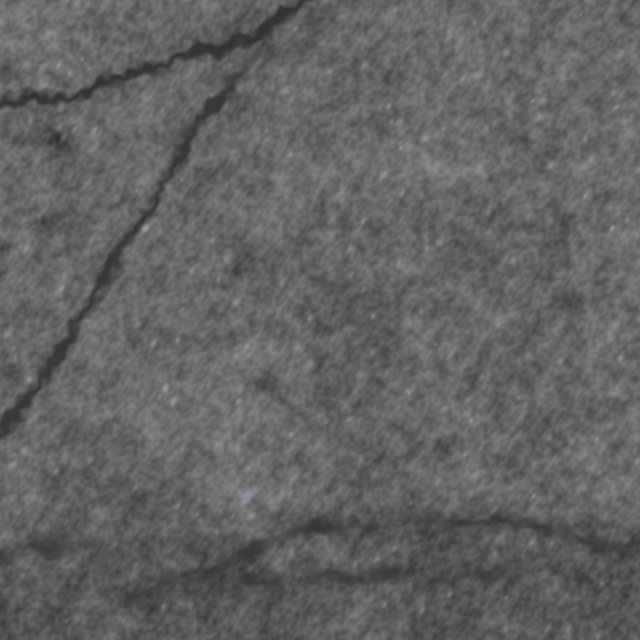
Give the GLSL for this texture, as a WebGL 1 fragment shader.

```glsl
precision highp float;
// Draws a weathered grey stone face with fine grain, small pits and dark cracks.

uniform vec2 u_resolution;

const vec3 STONE_TINT = vec3(0.985, 0.998, 1.018);
const float STONE_TONE = 0.404;
const float CRACK_TONE = 0.195;
const float GRAIN_ANGLE = 0.95;
const float GRAIN_STRETCH = 0.75;
const float MOTTLE = 0.075;
const float BLOTCH = 0.065;
const float COARSE_GRAIN = 0.085;
const float MEDIUM_GRAIN = 0.095;
const float FINE_GRAIN = 0.078;
const float FLECK_CELLS = 34.0;
const float FLECK_CHANCE = 0.24;
const float FLECK_LIGHT = 0.11;
const float PIT_CELLS = 8.0;
const float PIT_CHANCE = 0.32;
const float PIT_SHADE = 0.105;
const float FOOT_SHADE = 0.055;

float hash(vec2 p) {
  vec3 q = fract(p.xyx * vec3(0.1031, 0.1030, 0.0973));
  q += dot(q, q.yzx + 33.33);
  return fract((q.x + q.y) * q.z);
}

float cornerSlope(vec2 cell, vec2 offset) {
  float angle = 6.28319 * hash(cell);
  return dot(vec2(cos(angle), sin(angle)), offset);
}

float gradientNoise(vec2 p) {
  vec2 i = floor(p);
  vec2 f = p - i;
  vec2 w = f * f * f * (f * (f * 6.0 - 15.0) + 10.0);
  vec2 e = vec2(1.0, 0.0);
  float low = mix(cornerSlope(i, f), cornerSlope(i + e.xy, f - e.xy), w.x);
  float high = mix(cornerSlope(i + e.yx, f - e.yx), cornerSlope(i + 1.0, f - 1.0), w.x);
  return mix(low, high, w.y);
}

// Soft elliptical spots, at most one per cell, with random place and size.
float spots(vec2 uv, float cells, float chance, vec2 radius, float seed) {
  vec2 p = uv * cells;
  vec2 home = floor(p);
  float total = 0.0;
  for (int y = -1; y <= 1; y++) {
    for (int x = -1; x <= 1; x++) {
      vec2 cell = home + vec2(float(x), float(y));
      vec2 key = cell + seed;
      vec2 centre = cell + vec2(hash(key + 17.0), hash(key + 41.0));
      float size = mix(0.6, 1.3, hash(key + 73.0));
      vec2 d = (p - centre) / (radius * size);
      total = max(total, step(hash(key), chance) * exp(-dot(d, d)));
    }
  }
  return total;
}

// Irregular sideways shift of a crack along its length.
float wander(float t, float seed) {
  return 0.018 * gradientNoise(vec2(t * 9.0, seed))
       + 0.013 * gradientNoise(vec2(t * 30.0, seed + 5.0));
}

// Coverage of a crack from its distance, half width and edge softness.
float crack(float d, float halfWidth, float softness) {
  return 1.0 - smoothstep(halfWidth - softness, halfWidth + softness, abs(d));
}

// Fades in after the start and out before the end of a span.
float span(float t, float start, float end, float fade) {
  return smoothstep(start - fade, start + fade, t)
       * (1.0 - smoothstep(end - fade, end + fade, t));
}

float allCracks(vec2 uv) {
  float x = uv.x;
  float y = uv.y;
  float ragged = 0.011 * gradientNoise(uv * 60.0 + 9.0);
  float uneven = 1.0 + 1.1 * gradientNoise(uv * 14.0 + 31.0);
  float broken = clamp(0.85 + 1.3 * gradientNoise(uv * 17.0 + 63.0), 0.3, 1.15);

  // Two sharp cracks that meet near the top.
  float upperLine = 0.825 + 0.29 * x + 0.045 * smoothstep(0.38, 0.48, x);
  float upper = crack(y - upperLine - wander(x, 3.4) + ragged, 0.0095 * uneven, 0.008)
              * span(x, -1.0, 0.50, 0.03);
  float slantLine = 0.645 * (y - 0.31);
  float slant = crack(0.84 * (x - slantLine - wander(y, 11.6)) + ragged, 0.0085 * uneven, 0.008)
              * span(y, 0.25, 0.90, 0.07);

  // Soft, broken ledges along the bottom, each with a wide shadow.
  float ledgeLine = 0.07 + 0.11 * smoothstep(0.22, 0.52, x) - 0.03 * smoothstep(0.75, 0.97, x);
  float ledgeGap = y - ledgeLine - wander(x, 23.3) + ragged;
  float ledge = max(crack(ledgeGap, 0.010 * uneven, 0.012), 0.35 * crack(ledgeGap, 0.016, 0.020))
              * span(x, 0.20, 2.0, 0.06);
  float lowLine = 0.072 + 0.025 * smoothstep(0.2, 0.45, x);
  float lowGap = y - lowLine - wander(x, 37.7) + ragged;
  float low = max(crack(lowGap, 0.009 * uneven, 0.012), 0.35 * crack(lowGap, 0.016, 0.020))
            * span(x, 0.22, 0.80, 0.08);
  float side = crack(y - 0.135 - wander(x, 47.4) + ragged, 0.014 * uneven, 0.016)
             * span(x, -1.0, 0.17, 0.12);

  // Faint hairline on the right.
  float hair = crack(x - 0.89 + 0.11 * (y - 0.5) - wander(y, 59.3), 0.005, 0.006)
             * span(y, 0.52, 0.68, 0.04);

  float sharp = max(0.95 * upper, 0.88 * slant);
  float soft = max(max(0.82 * ledge, 0.74 * low), max(0.66 * side, 0.32 * hair));
  return max(sharp, soft * broken);
}

void main() {
  vec2 uv = gl_FragCoord.xy / min(u_resolution.x, u_resolution.y);

  // Broad mottling, then grain slightly drawn out along one diagonal.
  float c = cos(GRAIN_ANGLE);
  float s = sin(GRAIN_ANGLE);
  vec2 g = vec2((c * uv.x + s * uv.y) * GRAIN_STRETCH, c * uv.y - s * uv.x);
  float tone = STONE_TONE + MOTTLE * gradientNoise(uv * 5.0 + 2.7);
  tone += BLOTCH * gradientNoise(uv * 14.0 + 21.3);
  tone += COARSE_GRAIN * gradientNoise(g * 34.0 + 13.1);
  tone += MEDIUM_GRAIN * gradientNoise(g * 70.0 + 57.3);
  tone += FINE_GRAIN * gradientNoise(g * 130.0 + 91.9);

  // Pale flecks, dark pits and the shaded foot of the face.
  tone += FLECK_LIGHT * spots(g, FLECK_CELLS, FLECK_CHANCE, vec2(0.17, 0.14), 120.0);
  tone -= PIT_SHADE * spots(uv, PIT_CELLS, PIT_CHANCE, vec2(0.19, 0.11), 260.0);
  tone -= FOOT_SHADE * (1.0 - smoothstep(0.08, 0.24, uv.y));

  tone = mix(tone, CRACK_TONE, clamp(allCracks(uv), 0.0, 1.0));
  gl_FragColor = vec4(clamp(tone * STONE_TINT, 0.0, 1.0), 1.0);
}
```
